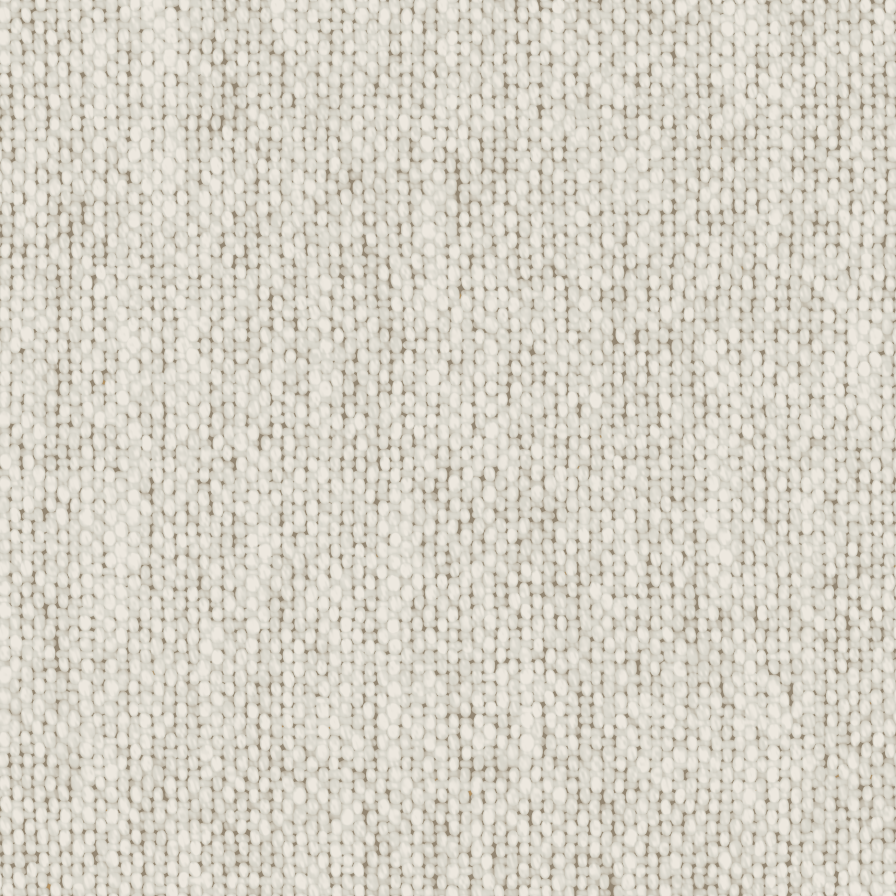
A WebGL 2 fragment shader for this texture:

```glsl
#version 300 es
precision highp float;

uniform vec2 u_resolution;
out vec4 fragColor;

// Weave
const vec2 THREADS = vec2(76.0, 84.0);      // warp across, weft down
const vec2 WARP_HALF = vec2(0.52, 0.88);    // knot half sizes, in thread pitches
const vec2 WEFT_HALF = vec2(0.69, 0.50);
const float WARP_TOP = 0.91;
const float WARP_FALL = 0.52;
const float WEFT_TOP = 0.72;
const float WEFT_FALL = 0.44;
const float HOLE_DEPTH = 0.38;

// Wear and variation
const float SIZE_JITTER = 0.26;
const float PLACE_JITTER = 0.24;
const float TONE_JITTER = 0.20;
const float LEAN = 0.16;
const float SLUB_WIDTH = 0.22;
const float SLUB_LIGHT = 0.08;
const float FIBRE_DEPTH = 0.34;
const float STREAK_DEPTH = 0.07;
const float MOTTLE_DEPTH = 0.05;
const float WAVER = 0.5;
const float FLECK_CHANCE = 0.003;

// Colours
const vec3 GAP = vec3(0.58, 0.53, 0.45);
const vec3 SHADE = vec3(0.75, 0.72, 0.66);
const vec3 LINEN = vec3(0.85, 0.84, 0.80);
const vec3 LIGHT = vec3(0.93, 0.91, 0.875);
const vec3 FLECK = vec3(0.74, 0.58, 0.36);

// Sine hash, applied per axis so that no diagonal order shows
float hash(float n) {
    return fract(sin(n * 12.9898 + 1.7) * 43758.5453);
}

float hash(vec2 p) {
    return hash(p.x + 91.7 * hash(p.y));
}

float noise(vec2 p) {
    vec2 cell = floor(p);
    vec2 f = fract(p);
    f = f * f * (3.0 - 2.0 * f);
    return mix(mix(hash(cell), hash(cell + vec2(1, 0)), f.x),
               mix(hash(cell + vec2(0, 1)), hash(cell + vec2(1, 1)), f.x), f.y);
}

// Brightness and relative radius at one crossing: a tall warp or a low weft knot
vec2 knot(vec2 p, vec2 cell) {
    bool warp = mod(cell.x + cell.y, 2.0) < 0.5;
    vec2 jitter = vec2(hash(cell + 3.7), hash(cell + 19.3)) - 0.5;
    float slub = smoothstep(0.6, 1.0, noise(vec2(cell.x * 7.0, cell.y * 0.06)));
    vec2 halfSize = warp ? WARP_HALF : WEFT_HALF;
    halfSize *= 1.0 + SIZE_JITTER * (hash(cell + 41.9) - 0.5);
    halfSize.x *= 1.0 + SLUB_WIDTH * (slub - 0.15);

    vec2 q = p - cell - 0.5 - PLACE_JITTER * jitter;
    q.x += LEAN * (hash(cell + 53.3) - 0.3) * q.y;
    float r = length(q / halfSize);
    float tone = warp ? WARP_TOP - WARP_FALL * r * r * r * r
                      : WEFT_TOP - WEFT_FALL * r * r;
    tone += TONE_JITTER * (hash(cell + 67.1) - 0.5) + SLUB_LIGHT * slub;
    return vec2(tone, r);
}

vec3 toneColour(float t) {
    vec3 c = mix(GAP, SHADE, smoothstep(0.0, 0.36, t));
    c = mix(c, LINEN, smoothstep(0.28, 0.70, t));
    return mix(c, LIGHT, smoothstep(0.66, 1.0, t));
}

vec3 cloth(vec2 uv) {
    // Slow waver of the threads
    vec2 p = uv * THREADS;
    p += WAVER * (vec2(noise(uv * 5.0), noise(uv * 5.0 + 31.0)) - 0.5);
    vec2 home = floor(p);

    float tone = -0.2;
    float nearest = 2.0;
    for (int y = -1; y <= 1; y++)
        for (int x = -1; x <= 1; x++) {
            vec2 k = knot(p, home + vec2(x, y));
            tone = max(tone, k.x);
            nearest = min(nearest, k.y);
        }

    // Small dark holes where no thread covers
    float hole = smoothstep(0.94, 1.10, nearest);
    tone -= HOLE_DEPTH * hole;

    // Fine slanted fibres, faint streaks and broad mottling
    tone += FIBRE_DEPTH * (noise(vec2(p.x * 4.5 + p.y * 1.2, p.y * 2.0)) - 0.5);
    tone += STREAK_DEPTH * (noise(vec2(p.x * 0.6, uv.y * 5.0)) - 0.5);
    tone += 0.5 * STREAK_DEPTH * (noise(vec2(uv.x * 5.0, p.y * 0.7)) - 0.5);
    tone += MOTTLE_DEPTH * (noise(uv * 9.0 + 12.0) - 0.5);
    vec3 colour = toneColour(tone);

    // Rare ochre husks down in the holes
    float husk = step(hash(floor(p + 0.5) + 91.3), FLECK_CHANCE);
    return mix(colour, FLECK, 0.8 * husk * hole);
}

void main() {
    // Four samples smooth the thread edges
    vec3 sum = vec3(0.0);
    for (int i = 0; i < 4; i++) {
        vec2 offset = vec2(i % 2, i / 2) * 0.5 - 0.25;
        sum += cloth((gl_FragCoord.xy + offset) / u_resolution);
    }
    fragColor = vec4(sum * 0.25, 1.0);
}
```
